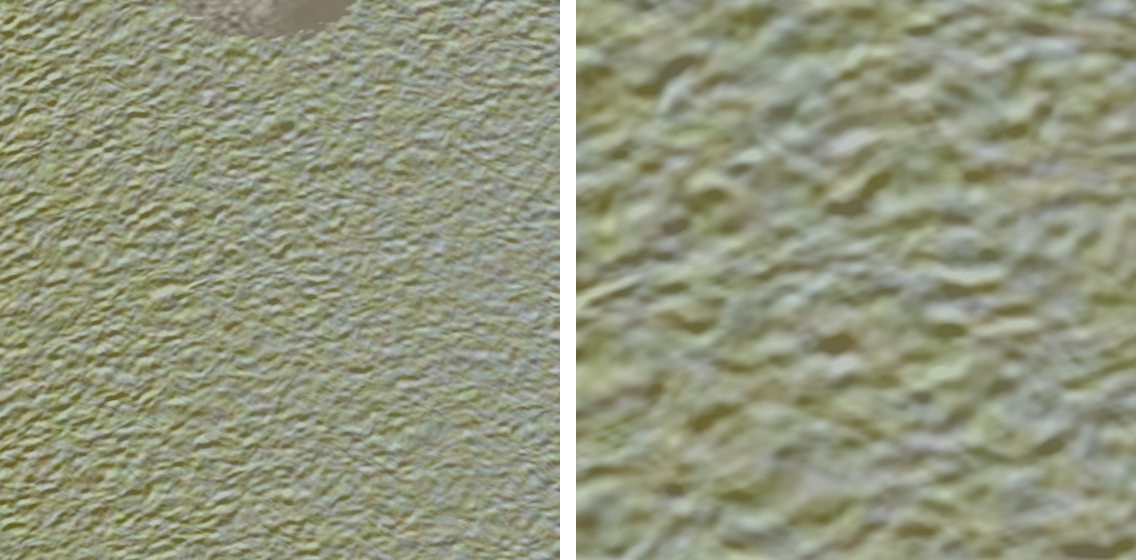
Left: the whole. Right: its middle third, enlarged.
Reproduce this texture procedurally as a WebGL 2 fragment shader.

```glsl
#version 300 es
precision highp float;
// Rough plaster wall with fine slanted grains lit from above and a smooth dark hollow at the top.
uniform vec2 u_resolution;
out vec4 fragColor;

float hash(vec2 p) {
    return fract(sin(dot(p, vec2(127.1, 311.7))) * 43758.5453);
}

float noise(vec2 p) {
    vec2 cell = floor(p), f = fract(p);
    f = f * f * (3.0 - 2.0 * f);
    return mix(mix(hash(cell), hash(cell + vec2(1, 0)), f.x),
               mix(hash(cell + vec2(0, 1)), hash(cell + vec2(1, 1)), f.x), f.y);
}

// Plaster height: short, flat grains with smaller ones on top
float plasterHeight(vec2 p) {
    vec2 q = p * vec2(50.0, 84.0);
    float height = 0.58 * noise(q);
    q = mat2(0.96, 0.28, -0.28, 0.96) * q;
    height += 0.40 * noise(q * 1.55 + 17.3);
    height += 0.18 * noise(q * 2.9 + 41.9);
    return height;
}

// Shear and bend the wall so the grains rise to the right, most on the left side
vec2 slant(vec2 p) {
    p.y += -0.27 * p.x + 0.15 * p.x * p.x;
    p.y += 0.013 * noise(p * vec2(17.0, 23.0) + 5.0);
    p.x += 0.010 * noise(p * vec2(19.0, 34.0) + 60.0);
    return p;
}

vec3 ramp(vec3 dark, vec3 middle, vec3 light, float tone) {
    return tone < 0.5 ? mix(dark, middle, tone * 2.0)
                      : mix(middle, light, tone * 2.0 - 1.0);
}

void main() {
    vec2 p = gl_FragCoord.xy / u_resolution;
    vec2 q = slant(p);

    // Relief: faces turned upward are bright, undersides are dark
    float relief = plasterHeight(q) - plasterHeight(q + vec2(-0.003, 0.0075));
    float patches = noise(p * 6.0 + 30.0);
    float contrast = mix(1.45, 1.1, smoothstep(0.0, 0.7, p.x)) * mix(0.85, 1.15, patches);
    float tone = clamp(0.47 + relief * contrast, 0.0, 1.0);

    // Olive crevices on the left fade to cool grey on the right
    float cool = clamp(0.12 + 0.8 * p.x + 0.15 * (p.y - 0.5) + 0.2 * (noise(p * 4.0) - 0.5), 0.0, 1.0);
    vec3 color = ramp(mix(vec3(0.39, 0.37, 0.18), vec3(0.43, 0.43, 0.33), cool),
                      mix(vec3(0.58, 0.595, 0.475), vec3(0.59, 0.61, 0.55), cool),
                      mix(vec3(0.74, 0.77, 0.66), vec3(0.72, 0.76, 0.73), cool), tone);

    // Small shifts between yellow and blue, and between green and mauve
    float yellowBlue = noise(q * vec2(48.0, 75.0) + 80.0) - 0.5;
    float greenMauve = noise(q * vec2(36.0, 55.0) + 140.0) - 0.5;
    color += yellowBlue * vec3(-0.015, 0.0, 0.12);
    color += greenMauve * vec3(0.025, -0.02, 0.025);

    // Hollow: streaked on its left, smooth and darker on its right
    vec2 fromHollow = (p - vec2(0.475, 1.015)) / vec2(0.165, 0.085);
    float hollowEdge = length(fromHollow) - 1.0 + 0.2 * relief;
    float streaks = noise(vec2(p.x * 90.0 + p.y * 50.0, p.y * 70.0 - p.x * 25.0)) - 0.5;
    float rough = 1.0 - smoothstep(-0.3, 0.3, fromHollow.x - 0.3 * fromHollow.y - 0.3);
    vec3 hollow = mix(vec3(0.49, 0.465, 0.40), vec3(0.55, 0.535, 0.48), rough);
    hollow += rough * (0.14 * streaks + 0.22 * relief) + 0.02 * streaks;
    color = mix(hollow, color, smoothstep(-0.08, 0.06, hollowEdge));

    fragColor = vec4(color, 1.0);
}
```
